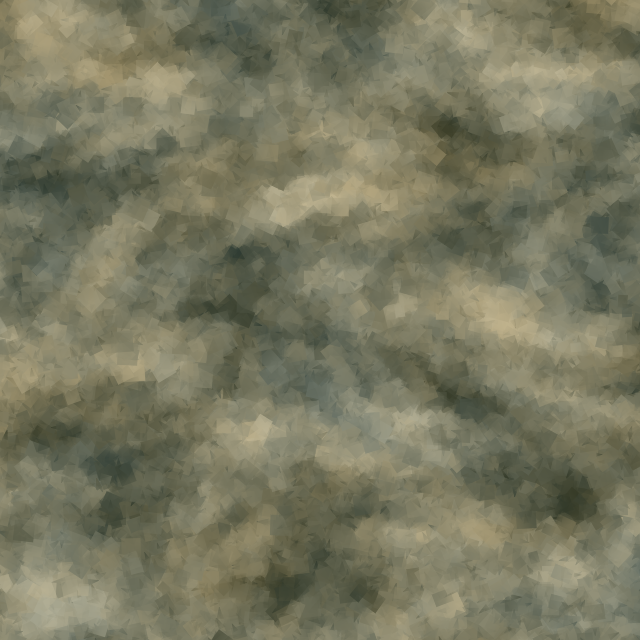
This texture is drawn by a WebGL 1 fragment shader. Its source:

```glsl
precision highp float;
// Mottled olive and stone paint: translucent, randomly turned square dabs.
// Each dab takes its colour from a broad, horizontally stretched field of
// layered warped sines; coats of dabs alternate with coats of thin dark shards.
uniform vec2 u_resolution;

const vec3 DARK_OLIVE = vec3(0.240, 0.268, 0.205);
const vec3 PALE_STONE = vec3(0.685, 0.655, 0.535);
const vec3 WARM_SHIFT = vec3(0.013, 0.000, -0.016);
const vec2 FIELD_SCALE = vec2(9.0, 15.0);  // stretched along x
const float TONE_MID = 0.53;
const float TONE_GAIN = 0.265;
const float FIELD_FALLOFF = 0.78;
const float DAB_CELL = 0.026;              // spacing of dabs
const float DAB_MIN = 0.32;                // half side, in cells
const float DAB_MAX = 0.68;
const float DAB_JITTER = 0.38;             // tone spread between dabs
const float SHARD_CELL = 0.017;
const float SHARD_SHARE = 0.38;
const float SHARD_TONE = -0.30;
const int COATS = 7;

vec3 hash3(vec2 cell, float seed) {
  vec3 h = fract(vec3(cell.xyx + seed * 17.31) * vec3(0.1031, 0.1030, 0.0973));
  h += dot(h, h.yxz + 33.33);
  return fract((h.xxy + h.yzz) * h.zyx);
}

// x: dark to light tone, y: cool to warm hue, both centred on zero.
vec2 colourField(vec2 p) {
  vec2 q = p * FIELD_SCALE + vec2(3.7, 8.2);
  mat2 turn = mat2(0.80, 0.60, -0.60, 0.80);
  vec2 sum = vec2(0.0);
  float amplitude = 1.0;
  for (int i = 0; i < 5; i++) {
    q += 0.5 * sin(q.yx * 0.8 + vec2(1.3, 4.1));
    sum.x += amplitude * sin(q.x) * cos(q.y);
    sum.y += amplitude * sin(q.x * 0.7 + 2.0) * sin(q.y * 0.7 + 1.0);
    q = turn * q * 1.6 + vec2(5.3, 2.9);
    amplitude *= FIELD_FALLOFF;
  }
  return sum;
}

vec3 paint(vec2 p, float toneOffset, float hueOffset) {
  vec2 field = colourField(p);
  float tone = clamp(TONE_MID + TONE_GAIN * field.x + toneOffset, -0.12, 1.12);
  return mix(DARK_OLIVE, PALE_STONE, tone) + WARM_SHIFT * (field.y + hueOffset);
}

// Lays one coat of dabs or shards over the colour below.
vec3 layCoat(vec3 below, vec2 p, float seed, bool shards, float pixel) {
  float cellSize = shards ? SHARD_CELL : DAB_CELL;
  vec2 grid = p / cellSize + fract(vec2(0.37, 0.61) * seed);
  vec2 home = floor(grid);
  for (int y = -1; y <= 1; y++) {
    for (int x = -1; x <= 1; x++) {
      vec2 cell = home + vec2(float(x), float(y));
      vec3 place = hash3(cell, seed);
      vec3 look = hash3(cell, seed + 41.0);
      vec2 d = (grid - cell - place.xy) * cellSize;
      float angle = place.z * 6.2832;
      vec2 axis = vec2(cos(angle), sin(angle));
      vec2 local = vec2(dot(d, axis), dot(d, vec2(-axis.y, axis.x)));

      // Dabs are near squares; shards are slivers tapering to a point.
      float side = cellSize * mix(DAB_MIN, DAB_MAX, look.x);
      vec2 halfSize = side * vec2(1.0, mix(0.72, 1.0, look.y));
      if (shards) {
        float taper = clamp(0.5 - 0.5 * local.x / side, 0.0, 1.0);
        halfSize = side * vec2(0.8, 0.55 * taper);
      }
      vec2 edge = abs(local) - halfSize;
      float mask = 1.0 - smoothstep(-pixel, pixel, max(edge.x, edge.y));
      if (shards) mask *= step(look.z, SHARD_SHARE);

      if (mask > 0.0) {
        // One end of each dab is thinner than the other.
        float fade = smoothstep(-1.3, 0.9, local.x / side);
        float opacity = mix(0.32, 0.80, fract(look.z * 7.13)) * mix(0.35, 1.0, fade);
        float tone = shards ? SHARD_TONE : (fract(look.y * 9.7) - 0.5) * DAB_JITTER;
        float hue = 2.0 * fract(look.x * 5.3) - 1.0;
        below = mix(below, paint(p - d, tone, hue), mask * opacity);
      }
    }
  }
  return below;
}

void main() {
  float canvas = min(u_resolution.x, u_resolution.y);
  vec2 p = gl_FragCoord.xy / canvas;
  float pixel = 0.6 / canvas;

  vec3 colour = paint(p, 0.0, 0.0);
  for (int i = 0; i < COATS; i++) {
    bool shards = i == 3 || i == 5;
    colour = layCoat(colour, p, float(i) + 1.0, shards, pixel);
  }
  gl_FragColor = vec4(clamp(colour, 0.0, 1.0), 1.0);
}
```
